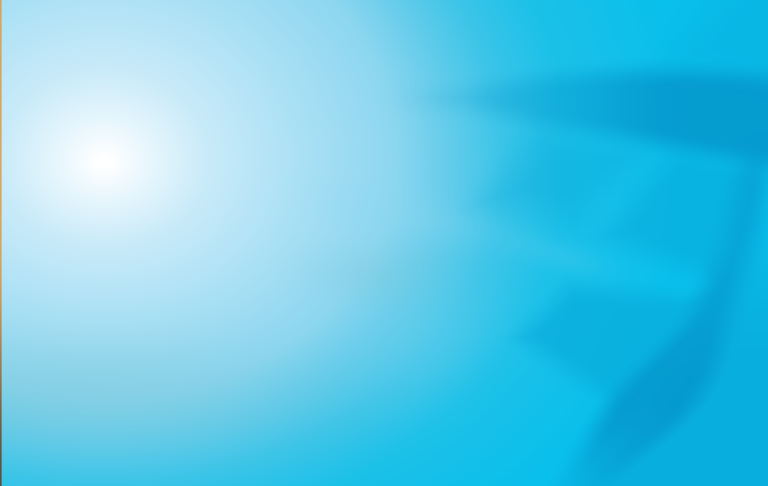
Give the GLSL for this background, as a WebGL 1 fragment shader.

```glsl
precision highp float;
// Soft white glow on the left fading into cyan, with blurred blue shadows on the right.

uniform vec2 u_resolution;

const vec3 SHADE_BLUE = vec3(0.03, 0.66, 0.85);
const vec3 DEEP_BLUE = vec3(0.02, 0.595, 0.805);
const vec3 PALE_CYAN = vec3(0.55, 0.84, 0.94);
const vec3 HAZE_GREY = vec3(0.45, 0.76, 0.81);

// Blend towards the next colour stop between two radii
vec3 addStop(vec3 color, vec3 next, float from, float to, float r) {
  return mix(color, next, clamp((r - from) / (to - from), 0.0, 1.0));
}

vec3 glowRamp(float r) {
  vec3 c = vec3(1.0);
  c = addStop(c, vec3(0.90, 0.963, 0.99), 0.01, 0.10, r);
  c = addStop(c, vec3(0.79, 0.92, 0.975), 0.10, 0.21, r);
  c = addStop(c, vec3(0.67, 0.88, 0.96), 0.21, 0.40, r);
  c = addStop(c, vec3(0.55, 0.84, 0.94), 0.40, 0.60, r);
  c = addStop(c, vec3(0.39, 0.80, 0.92), 0.60, 0.71, r);
  c = addStop(c, vec3(0.23, 0.77, 0.91), 0.71, 0.82, r);
  c = addStop(c, vec3(0.11, 0.755, 0.91), 0.82, 0.95, r);
  return addStop(c, vec3(0.035, 0.75, 0.92), 0.95, 1.20, r);
}

// Signed distance to the line a-b, positive on its right side
float edgeSide(vec2 p, vec2 a, vec2 b) {
  vec2 e = normalize(b - a);
  return dot(p - a, vec2(e.y, -e.x));
}

// Coverage of a convex, counter-clockwise quad with blurred edges
float softQuad(vec2 p, vec2 a, vec2 b, vec2 c, vec2 d, float blur) {
  float dist = max(max(edgeSide(p, a, b), edgeSide(p, b, c)),
                   max(edgeSide(p, c, d), edgeSide(p, d, a)));
  return 1.0 - smoothstep(-blur, blur, dist);
}

// Coverage of a band, given the offset from its centre line
float softBand(float offset, float halfWidth, float blur) {
  return 1.0 - smoothstep(halfWidth - blur, halfWidth + blur, abs(offset));
}

// Elliptical Gaussian spot, tilted by a slope
float softSpot(vec2 p, vec2 center, vec2 size, float slope) {
  vec2 d = p - center;
  d.y -= slope * d.x;
  d /= size;
  return exp(-dot(d, d));
}

void main() {
  vec2 uv = gl_FragCoord.xy / u_resolution;
  vec2 p = vec2(uv.x * 1.58, uv.y);

  // Radial glow, squeezed above and below its centre
  vec2 d = p - vec2(0.214, 0.667);
  d.y *= d.y < 0.0 ? 1.24 : 1.12;
  vec3 color = glowRamp(length(d));

  // Haze and pale streaks around the glow
  color = mix(color, HAZE_GREY, 0.22 * softSpot(p, vec2(0.77, 0.435), vec2(0.13, 0.06), 0.0));
  color = mix(color, HAZE_GREY, 0.32 * softSpot(p, vec2(0.16, 0.19), vec2(0.45, 0.11), 0.0));
  color = mix(color, PALE_CYAN, 0.30 * softSpot(p, vec2(0.84, 0.555), vec2(0.16, 0.05), -0.2));
  color = mix(color, PALE_CYAN, 0.24 * softSpot(p, vec2(0.87, 0.30), vec2(0.16, 0.12), 0.3));
  color = mix(color, PALE_CYAN, 0.13 * softSpot(p, vec2(1.15, 0.475), vec2(0.10, 0.03), -0.25));

  // Faint facets
  float facet = softQuad(p, vec2(1.07, 0.305), vec2(1.276, 0.165),
                         vec2(1.44, 0.383), vec2(1.173, 0.41), 0.035);
  color = mix(color, SHADE_BLUE, 0.62 * facet);
  facet = softQuad(p, vec2(1.25, 0.515), vec2(1.48, 0.42),
                   vec2(1.56, 0.66), vec2(1.385, 0.69), 0.045);
  color = mix(color, SHADE_BLUE, 0.55 * facet);
  facet = softQuad(p, vec2(1.01, 0.59), vec2(1.18, 0.54),
                   vec2(1.32, 0.69), vec2(1.11, 0.73), 0.065);
  color = mix(color, SHADE_BLUE, 0.4 * facet);
  facet = softQuad(p, vec2(1.37, 0.87), vec2(1.65, 0.80),
                   vec2(1.65, 1.08), vec2(1.54, 1.08), 0.06);
  color = mix(color, SHADE_BLUE, 0.35 * facet);

  // Diagonal shadow, with a shaded area to its right
  float drop = 0.63 - p.y;
  float offset = p.x - (1.55 - 0.15 * drop - 0.65 * drop * abs(drop));
  float rightSide = smoothstep(-0.03, 0.06, offset) * (1.0 - smoothstep(0.25, 0.65, p.y));
  color = mix(color, SHADE_BLUE, 0.7 * rightSide);
  float bulge = (p.y - 0.17) / 0.14;
  float diagonal = softBand(offset, 0.033 + 0.055 * exp(-bulge * bulge), 0.038);
  diagonal *= smoothstep(-0.12, 0.18, p.y) * (1.0 - smoothstep(0.60, 0.76, p.y));
  color = mix(color, DEEP_BLUE, diagonal * mix(0.9, 0.6, smoothstep(0.22, 0.5, p.y)));

  // Horizontal shadow widening to the right
  float t = clamp((p.x - 0.95) / 0.63, 0.0, 1.0);
  float wedge = softBand(p.y - 0.797 + 0.045 * t * t, 0.02 + 0.11 * t - 0.04 * t * t, 0.033);
  float strength = 0.5 * smoothstep(0.75, 1.25, p.x) + 0.4 * smoothstep(1.15, 1.42, p.x);
  color = mix(color, DEEP_BLUE, wedge * strength);

  // Thin brown line along the left side
  float line = 1.0 - smoothstep(0.0012, 0.003, uv.x);
  vec3 lineColor = mix(vec3(0.30, 0.27, 0.20), vec3(0.80, 0.62, 0.36), smoothstep(0.0, 0.5, uv.y));
  color = mix(color, lineColor, 0.85 * line);

  gl_FragColor = vec4(color, 1.0);
}
```
